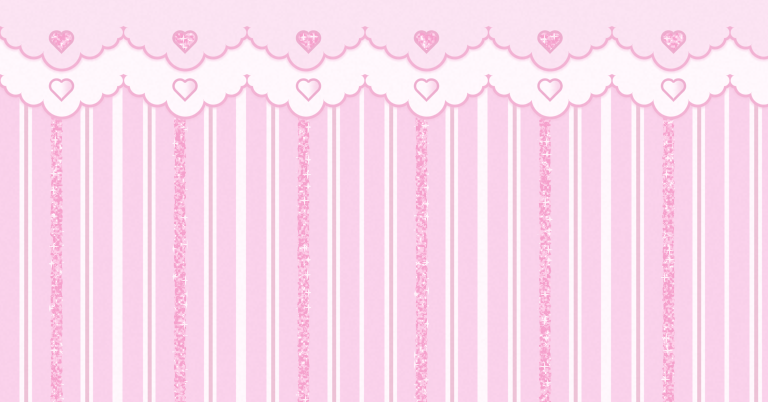
A Shadertoy shader for this pattern:

```glsl
// Pink striped wallpaper under two scalloped lace trims with hearts.
// Stripes are soft bands, trims are unions of circles, and glitter is
// thresholded value noise. The canvas is 768 units wide, depth runs down.

float hash(vec2 p) {
    vec3 q = fract(vec3(p.xyx) * 0.1031);
    q += dot(q, q.yzx + 33.33);
    return fract((q.x + q.y) * q.z);
}

float noise(vec2 p) {
    vec2 i = floor(p), f = fract(p);
    f = f * f * (3.0 - 2.0 * f);
    return mix(mix(hash(i), hash(i + vec2(1, 0)), f.x),
               mix(hash(i + vec2(0, 1)), hash(i + vec2(1, 1)), f.x), f.y);
}

// Coverage of the inside of a distance field
float fill(float dist, float soft) {
    return 1.0 - smoothstep(-soft, soft, dist);
}

float band(float x, float left, float right, float soft) {
    return fill(abs(x - 0.5 * (left + right)) - 0.5 * (right - left), soft);
}

// Scalloped hem: circles strung along a slope, u is measured from the middle
float hem(float u, float depth) {
    vec2 p = vec2(u, depth);
    float d = (depth - 56.0 + 0.46 * u) * 0.908;
    d = min(d, length(p - vec2(0, 50)) - 20.0);
    d = min(d, length(p - vec2(28, 44)) - 14.0);
    d = min(d, length(p - vec2(46, 37)) - 11.0);
    return min(d, length(p - vec2(55.5, 32.5)) - 7.0);
}

// Heart with its tip at the origin, about 1.2 wide and 1.1 tall
float heart(vec2 p) {
    p.x = abs(p.x);
    if (p.x + p.y > 1.0) return length(p - vec2(0.25, 0.75)) - 0.3536;
    vec2 a = p - vec2(0, 1), b = p - 0.5 * max(p.x + p.y, 0.0);
    return sqrt(min(dot(a, a), dot(b, b))) * sign(p.x - p.y);
}

vec3 glitter(vec2 p) {
    float n = 0.65 * noise(p * 0.48) + 0.35 * noise(p * 0.9 + 17.0);
    vec3 col = mix(vec3(0.96, 0.63, 0.80), vec3(0.99, 0.81, 0.91), smoothstep(0.25, 0.72, n));
    return mix(col, vec3(1.0, 0.95, 0.98), smoothstep(0.72, 0.85, n));
}

// Scattered four-pointed glints, one candidate per cell
float glints(vec2 p, float size) {
    vec2 id = floor(p / size);
    vec2 q = abs(p - (id + 0.3 + 0.4 * vec2(hash(id), hash(id + 5.3))) * size);
    float star = fill(min(q.x + 5.0 * q.y, q.y + 5.0 * q.x) - 4.5, 2.0);
    return star * step(length(q), 5.0) * step(0.45, hash(id + 9.7));
}

void mainImage(out vec4 fragColor, in vec2 fragCoord) {
    float unit = 768.0 / iResolution.x, aa = 0.75 * unit;
    vec2 p = vec2(fragCoord.x, iResolution.y - fragCoord.y) * unit;

    // Three motifs per tile, the last one trimmed narrower
    float tileX = mod(p.x, 365.0);
    float motif = min(floor(tileX / 123.5), 2.0);
    float x = tileX - motif * 123.5;
    float width = motif > 1.5 ? 118.0 : 123.5;

    vec3 white = vec3(1.0, 0.97, 0.99), rose = vec3(0.95, 0.70, 0.83);
    vec3 col = vec3(0.98, 0.82, 0.92);

    // Paired pinstripes with a dusky core, and one wide white stripe
    for (int i = 0; i < 2; i++) {
        float s = x - 19.5 - 61.0 * float(i);
        col = mix(col, vec3(0.93, 0.76, 0.84), band(s, 4.0, 9.0, aa));
        col = mix(col, white, max(band(s, 0.0, 4.7, aa), band(s, 8.7, 12.5, aa)));
    }
    col = mix(col, white, band(x, 112.5, width - 1.0, aa));

    // Ragged glitter ribbon
    float ragged = 1.6 * (noise(p * 0.35) - 0.5);
    col = mix(col, glitter(p), band(x + ragged, 51.0, 62.0, aa));
    col = mix(col, white, 0.85 * glints(p, 15.0) * band(x, 49.0, 64.0, aa));

    // Lower white trim, then the upper pink trim
    float u = abs(x - 0.5 * width) * 123.5 / width;
    for (int i = 0; i < 2; i++) {
        float lower = 1.0 - float(i);
        float d = hem(u, p.y - 48.0 * lower);
        vec3 cloth = lower > 0.5 ? white : vec3(0.985, 0.89, 0.95);
        col = mix(col, vec3(0.96, 0.76, 0.87), 0.5 * fill(d - 3.0, 2.0));
        col = mix(col, cloth, fill(d, aa));
        col = mix(col, rose, fill(abs(d) - 1.4, aa));

        // Pale heart on the white trim, glittering heart on the pink one
        vec2 h = vec2(x - 61.5, 53.0 + 48.0 * lower - p.y) / 20.0;
        float hd = heart(h) * 20.0;
        vec3 center = lower > 0.5 ? mix(white, vec3(0.98, 0.84, 0.92), smoothstep(-0.1, 0.5, h.x))
                                  : glitter(p * 0.85);
        col = mix(col, center, fill(hd, aa));
        if (lower < 0.5) col = mix(col, white, 0.8 * glints(p, 11.0) * fill(hd + 2.0, aa));
        col = mix(col, rose - 0.02, fill(abs(hd + 0.6) - 1.2, aa));
    }

    // Faint paper grain
    col += 0.012 * (noise(p * 0.5) - 0.5);
    fragColor = vec4(clamp(col, 0.0, 1.0), 1.0);
}
```
